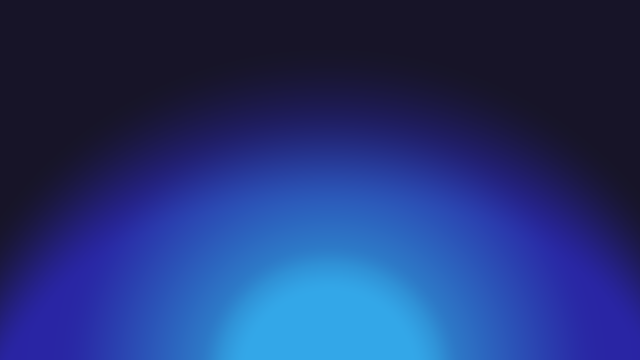
Write a WebGL 2 fragment shader that draws this background.

```glsl
#version 300 es
precision highp float;
// A blue dome of light rising from the lower edge into a night-dark field.
// Three nested radial falloffs are layered: an indigo halo, a blue body
// and a bright sky-coloured core. Lengths are in canvas heights.

#define CENTER_X 0.515
#define HALO_RADIUS 1.134
#define HALO_DROP 0.25
#define HALO_FADE_SIDE 0.22
#define HALO_FADE_TOP 0.463
#define BODY_INNER 0.30
#define BODY_OUTER 0.718
#define BODY_DROP 0.035
#define CORE_INNER 0.231
#define CORE_OUTER 0.366
#define CORE_DROP 0.046

uniform vec2 u_resolution;
out vec4 fragColor;

const vec3 NIGHT  = vec3(0.09, 0.08, 0.155);
const vec3 INDIGO = vec3(0.16, 0.14, 0.64);
const vec3 BLUE   = vec3(0.18, 0.52, 0.80);
const vec3 SKY    = vec3(0.20, 0.655, 0.91);

// Distance to a light source sunk below the lower edge
float sunkDistance(vec2 p, float drop) {
    return length(p + vec2(0.0, drop));
}

// Halo whose edge is tight at the sides and diffuse overhead
float haloAmount(vec2 p) {
    float upward = p.y / max(length(p), 0.001);
    float fade = mix(HALO_FADE_SIDE, HALO_FADE_TOP, upward);
    float inside = HALO_RADIUS - sunkDistance(p, HALO_DROP);
    return smoothstep(0.0, fade, inside);
}

// Nearly linear ramp with a rounded toe
float bodyAmount(vec2 p) {
    float ramp = (BODY_OUTER - sunkDistance(p, BODY_DROP)) / (BODY_OUTER - BODY_INNER);
    return min(0.5 * (ramp + sqrt(ramp * ramp + 0.01)), 1.0);
}

float coreAmount(vec2 p) {
    return 1.0 - smoothstep(CORE_INNER, CORE_OUTER, sunkDistance(p, CORE_DROP));
}

void main() {
    vec2 p = (gl_FragCoord.xy - vec2(CENTER_X * u_resolution.x, 0.0)) / u_resolution.y;

    vec3 glow = mix(INDIGO, BLUE, bodyAmount(p));
    vec3 color = mix(NIGHT, glow, haloAmount(p));
    color = mix(color, SKY, coreAmount(p));

    fragColor = vec4(color, 1.0);
}
```
